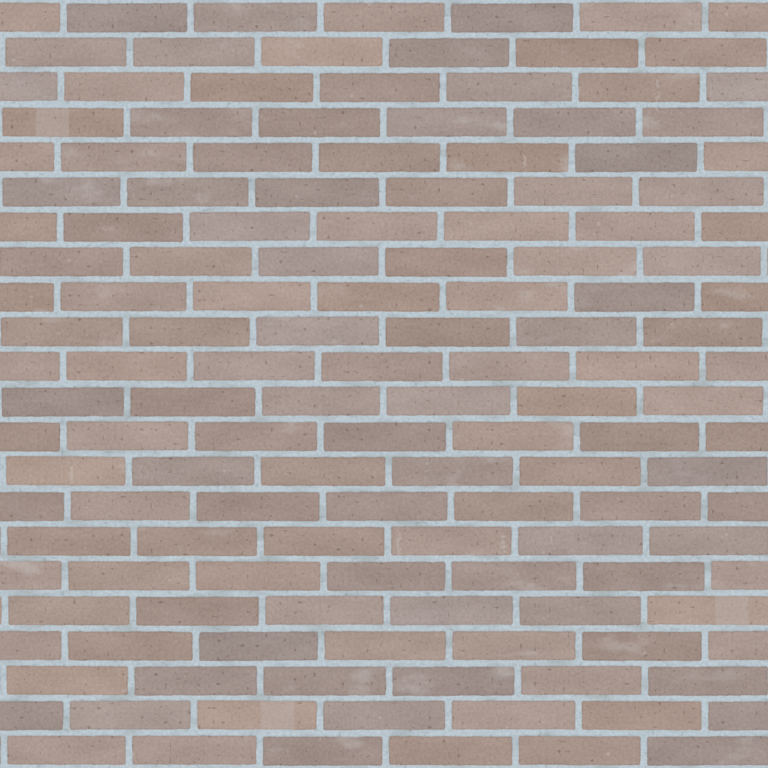
Reproduce this texture procedurally as a WebGL 1 fragment shader.

```glsl
precision highp float;
// Weathered running-bond brick wall: pinkish brown bricks in pale blue-grey mortar, tiling.
uniform vec2 u_resolution;

#define GRID vec2(6.0, 22.0)
#define JOINT 0.0088
#define CORNER 0.0028
#define JITTER 0.018
#define RAGGED 0.0011
#define GRAIN 0.035
#define WEAR 0.6
#define BRICK_COLOR vec3(0.652, 0.583, 0.552)
#define MORTAR_COLOR vec3(0.735, 0.784, 0.815)
#define STAIN_COLOR vec3(0.615, 0.655, 0.655)
#define CHALK_COLOR vec3(0.77, 0.75, 0.74)

const float TAU = 6.2831853;

float hash(vec2 p) {
  vec3 q = fract(vec3(p.xyx) * 0.1031);
  q += dot(q, q.yzx + 33.33);
  return fract((q.x + q.y) * q.z);
}

float cornerSlope(vec2 cell, vec2 offset, vec2 f, vec2 period) {
  float angle = TAU * hash(mod(cell + offset, period) + 7.0);
  return dot(vec2(cos(angle), sin(angle)), f - offset);
}

// Gradient noise that wraps after a whole number of cells, about -1 to 1.
float noise(vec2 p, vec2 period) {
  vec2 cell = floor(p), f = p - cell;
  vec2 w = f * f * f * (f * (f * 6.0 - 15.0) + 10.0);
  float low = mix(cornerSlope(cell, vec2(0, 0), f, period),
                  cornerSlope(cell, vec2(1, 0), f, period), w.x);
  float high = mix(cornerSlope(cell, vec2(0, 1), f, period),
                   cornerSlope(cell, vec2(1, 1), f, period), w.x);
  return 1.4 * mix(low, high, w.y);
}

float fbm(vec2 uv, vec2 period, float seed) {
  float sum = 0.0, amplitude = 0.5;
  for (int i = 0; i < 4; i++) {
    sum += amplitude * noise(uv * period + seed, period);
    period *= 2.0;
    amplitude *= 0.5;
  }
  return sum;
}

float jointShift(vec2 id) {
  return JITTER * (2.0 * hash(mod(id, GRID) + 51.0) - 1.0);
}

void main() {
  vec2 uv = gl_FragCoord.xy / u_resolution;
  float pixel = 1.0 / min(u_resolution.x, u_resolution.y);

  // Alternate courses, with a slow drift of the bond up the wall
  vec2 p = uv * GRID;
  float row = floor(p.y);
  p.x -= 0.48 * mod(row, 2.0) + 0.01 + 0.03 * cos(TAU * (row - 4.0) / GRID.y);
  vec2 cell = floor(p);
  vec2 id = mod(cell, GRID);
  vec2 local = p - cell;
  float tone = hash(id + 11.0), warmth = hash(id + 23.0), worn = hash(id + 37.0);
  float seed = floor(97.0 * hash(id + 71.0));

  // Rounded brick between its two uneven joints
  float left = jointShift(id), right = 1.0 + jointShift(id + vec2(1, 0));
  vec2 center = vec2(0.5 * (left + right), 0.5 + 0.035 * (tone - 0.5));
  vec2 halfSize = 0.5 * (vec2(right - left, 1.0) / GRID - JOINT);
  halfSize.y += 0.0004;
  vec2 d = (local - center) / GRID;
  d.y += 0.012 * (warmth - 0.5) * d.x;
  vec2 q = abs(d) - halfSize + CORNER;
  float dist = length(max(q, 0.0)) + min(max(q.x, q.y), 0.0) - CORNER;
  dist += RAGGED * fbm(uv, vec2(70.0), 3.0);
  float edge = max(pixel, 0.0012);
  float brickMask = 1.0 - smoothstep(-edge, edge, dist);

  // Shared grain
  float grain = noise(uv * 210.0, vec2(210.0));
  float fine = noise(uv * 330.0 + 19.0, vec2(330.0));
  float cloud = fbm(uv, vec2(12.0, 30.0), seed);

  // Brick body: firing tone, mottling, sandy grain and dark pits
  vec3 brick = BRICK_COLOR + 0.055 * (tone - 0.5);
  brick += (warmth - 0.5) * vec3(0.030, 0.004, -0.022);
  brick += 0.05 * cloud + GRAIN * (0.6 * grain + 0.5 * fine);
  brick -= 0.09 * smoothstep(0.45, 0.85, noise(uv * 160.0 + seed, vec2(160.0)));
  brick -= 0.035 * smoothstep(-0.003, 0.0, dist);

  // Wear: chalky haze, flecks, drips and rare squared patches
  float haze = smoothstep(0.12, 0.5, fbm(uv, vec2(14.0, 28.0), seed + 5.0));
  haze *= smoothstep(0.45, 0.9, worn);
  float fleck = smoothstep(0.72, 0.92, noise(uv * 84.0 + seed, vec2(84.0)));
  float drip = smoothstep(0.55, 0.85, noise(uv * vec2(80.0, 12.0), vec2(80.0, 12.0)));
  drip *= step(0.82, worn) * smoothstep(-0.2, 0.5, grain + cloud);
  float patchEdge = abs(local.x - 0.3 - 0.4 * tone) - 0.13;
  float repair = step(0.965, warmth) * (1.0 - smoothstep(-0.01, 0.01, patchEdge));
  float chalk = max(max(0.7 * haze, 0.65 * fleck), max(0.6 * drip, 0.45 * repair));
  brick = mix(brick, CHALK_COLOR, WEAR * chalk);

  // Mortar: sandy mottling, grey-green stains and a soft shade beside the bricks
  float grime = fbm(uv, vec2(16.0, 44.0), 13.0);
  float damp = 0.5 + 0.5 * cos(TAU * (uv.y - 0.32));
  vec3 mortar = MORTAR_COLOR + 0.03 * grain + 0.025 * fine;
  mortar = mix(mortar, STAIN_COLOR, smoothstep(0.0, 0.6, grime + 0.15 * damp) * 0.55);
  mortar -= 0.05 * smoothstep(0.3, 0.8, noise(uv * 130.0, vec2(130.0)));
  mortar -= 0.04 * (1.0 - smoothstep(0.0, 0.0025, dist)) * step(0.0, d.y);

  gl_FragColor = vec4(mix(mortar, brick, brickMask), 1.0);
}
```
